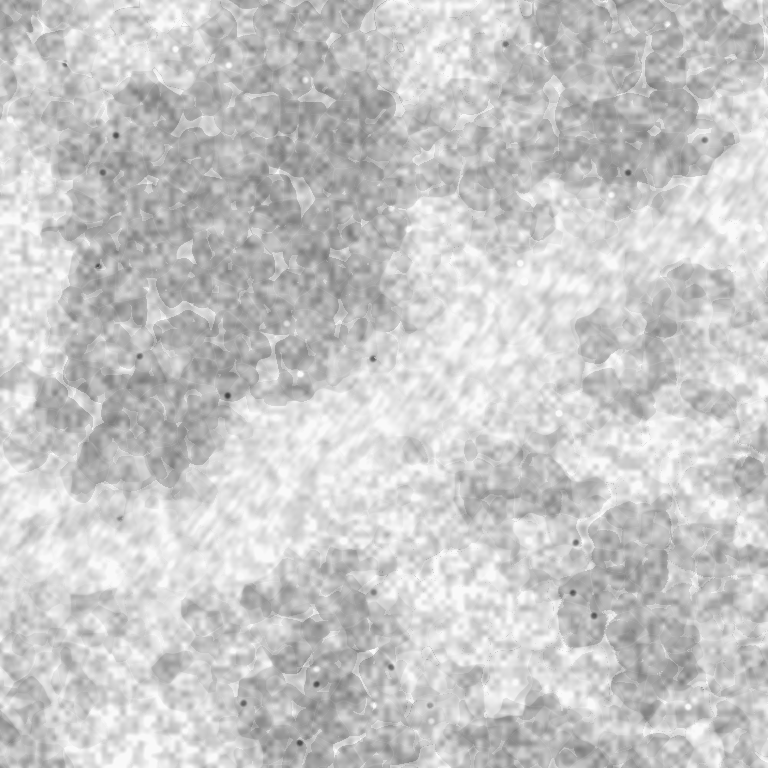
Give the GLSL for this texture, as a three.js fragment shader.

```glsl
// Pale grey crystalline stone: clumped dark grains crossed by a light diagonal vein.
#define BASE_TONE 0.895
#define GRAIN_DEPTH 0.25
#define LARGE_GRAINS 25.0
#define SMALL_GRAINS 52.0
#define EDGE_SHARPNESS 26.0
#define CLOUD_SCALE 5.0
#define VEIN_START 0.25
#define VEIN_SLOPE 0.47
#define VEIN_WIDTH 0.085
#define FINE_CONTRAST 0.21
#define SPECK_GRID 42.0
#define SPECK_SHARE 0.014

varying vec2 vUv;

vec3 hash3(vec2 p) {
  vec3 q = fract(vec3(p.xyx) * vec3(0.1031, 0.1030, 0.0973));
  q += dot(q, q.yxz + 33.33);
  return fract((q.xxy + q.yzz) * q.zyx);
}

float noise(vec2 p) {
  vec2 i = floor(p), f = fract(p);
  f = f * f * (3.0 - 2.0 * f);
  float low = mix(hash3(i).x, hash3(i + vec2(1.0, 0.0)).x, f.x);
  float high = mix(hash3(i + vec2(0.0, 1.0)).x, hash3(i + vec2(1.0)).x, f.x);
  return mix(low, high, f.y);
}

float fbm(vec2 p) {
  float sum = 0.0, amplitude = 0.5;
  for (int i = 0; i < 4; i++) {
    sum += amplitude * noise(p);
    p = mat2(1.6, 1.2, -1.2, 1.6) * p + 17.3;
    amplitude *= 0.5;
  }
  return sum / 0.9375;
}

mat2 rotation(float angle) {
  float c = cos(angle), s = sin(angle);
  return mat2(c, -s, s, c);
}

// Signed height above the wandering centre line of the vein.
float veinHeight(vec2 p) {
  return p.y - VEIN_START - VEIN_SLOPE * p.x + 0.16 * (noise(p * 4.0 + 31.0) - 0.5);
}

float veinMask(float height) {
  float h = height / VEIN_WIDTH;
  return exp(-h * h);
}

// Likelihood of dark mineral: clouds, thin pale seams and the main vein.
float mineralDensity(vec2 p) {
  float height = veinHeight(p);
  float clouds = fbm(p * CLOUD_SCALE + 8.0);
  float ridge = abs(fbm(rotation(0.5) * p * vec2(3.5, 6.0) + 52.0) - 0.5);
  float seam = 1.0 - smoothstep(0.0, 0.07, ridge);
  float above = smoothstep(0.03, 0.2, height);
  float below = smoothstep(0.14, 0.42, -height);
  return clouds + 0.11 * above + 0.06 * below - 0.1 * seam - 0.23 * veinMask(height);
}

// Soft-edged cellular grains; each takes the density at its own centre.
float grains(vec2 p, float scale) {
  vec2 q = p * scale, cell = floor(q), centre = vec2(0.0);
  float total = 0.0, peak = 0.0, variation = 0.0;
  for (int y = -1; y <= 1; y++) {
    for (int x = -1; x <= 1; x++) {
      vec2 id = cell + vec2(float(x), float(y));
      vec3 random = hash3(id + scale);
      vec2 site = id + random.xy, d = q - site;
      float weight = exp(-EDGE_SHARPNESS * dot(d, d));
      centre += weight * site;
      variation += weight * random.z;
      total += weight;
      peak = max(peak, weight);
    }
  }
  total = max(total, 0.000001);
  float density = mineralDensity(centre / total / scale);
  float shade = smoothstep(0.36, 0.76, density + 0.3 * (variation / total - 0.5));
  return shade * mix(0.75, 1.0, smoothstep(0.5, 0.85, peak / total));
}

// Fine crystal texture, drawn out into slanted fibres inside the vein.
float fineTexture(vec2 p, float vein) {
  float crystals = noise(p * 125.0) - 0.5;
  float mottling = noise(rotation(0.7) * p * 64.0 + 90.0) - 0.5;
  float fibres = noise(rotation(0.95) * p * vec2(1.0) * mat2(55.0, 0.0, 0.0, 150.0)) - 0.5;
  return mix(crystals, fibres, 0.65 * vein) + 0.75 * mottling;
}

// Sparse small dots, kept inside their grid squares.
float specks(vec2 p, float seed) {
  vec2 q = p * SPECK_GRID, id = floor(q);
  vec3 random = hash3(id + seed);
  float dist = length(fract(q) - mix(vec2(0.3), vec2(0.7), random.xy));
  return step(random.z, SPECK_SHARE) * (1.0 - smoothstep(0.06, 0.26, dist));
}

void main() {
  vec2 warp = vec2(noise(vUv * 45.0 + 5.0), noise(vUv * 45.0 + 70.0)) - 0.5;
  vec2 p = vUv + 0.014 * warp;
  float dark = 0.6 * grains(p, LARGE_GRAINS) + 0.4 * grains(p, SMALL_GRAINS);
  float vein = veinMask(veinHeight(vUv));
  float tone = BASE_TONE - GRAIN_DEPTH * dark + FINE_CONTRAST * fineTexture(vUv, vein);
  tone -= 0.35 * specks(vUv, 11.0) * smoothstep(0.1, 0.5, dark);
  tone += 0.2 * specks(vUv, 47.0);
  gl_FragColor = vec4(vec3(clamp(tone, 0.15, 0.975)), 1.0);
}
```
